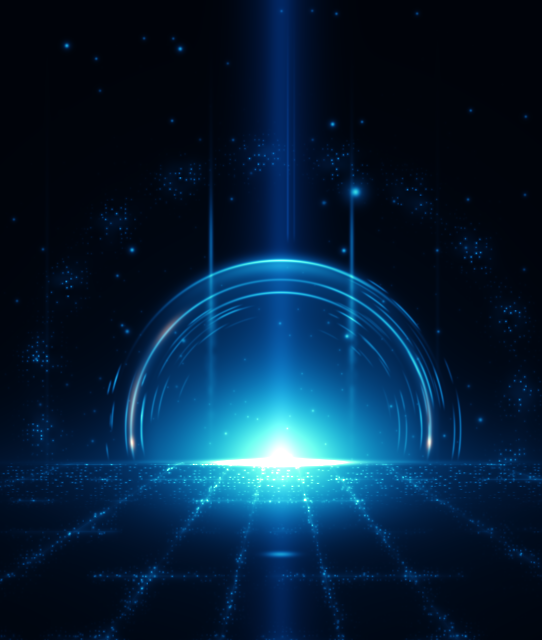
Reproduce this background procedurally as a Shadertoy shader.

```glsl
// A glowing cyan portal of light arcs over a dark, sparkling perspective grid.

float hash(vec2 p) {
    return fract(sin(dot(p, vec2(127.1, 311.7))) * 43758.5);
}

float noise(vec2 p) {
    vec2 i = floor(p), f = fract(p);
    f = f * f * (3.0 - 2.0 * f);
    return mix(mix(hash(i), hash(i + vec2(1, 0)), f.x),
               mix(hash(i + vec2(0, 1)), hash(i + vec2(1, 1)), f.x), f.y);
}

float bell(float x, float width) {
    return exp(-x * x / (width * width));
}

// One jittered point of light in some of the cells of a grid
float sparkles(vec2 p, float cells, float share, float radius) {
    vec2 id = floor(p * cells);
    vec2 spot = 0.25 + 0.5 * vec2(hash(id + 3.1), hash(id + 7.7));
    float d = length(fract(p * cells) - spot) / cells;
    float lit = step(hash(id), share) * (0.3 + 0.7 * hash(id + 5.3));
    return lit * (bell(d, radius) + 0.2 * bell(d, radius * 2.5));
}

// Light level to colour: navy, blue, cyan, then white
vec3 ramp(float light) {
    return vec3(0.08 * pow(light, 1.5) + 0.05 * pow(light, 5.0),
                0.7 * light, 1.0 - exp(-1.7 * light));
}

// Portal arcs: x is cool light, y is warm light
vec2 portal(vec2 p) {
    float r = length(p), a = atan(p.x, p.y), side = abs(a);
    float light = 0.0;

    // Three main rings and the glow that joins them at the crown
    light += 0.85 * bell(r - 0.264, 0.0022) * bell(a, 0.62);
    light += 0.75 * bell(r - 0.234, 0.0020) * (0.35 + 0.65 * noise(vec2(a * 5.0, 2.0)));
    light += 0.75 * bell(r - 0.214, 0.0020) * bell(a, 0.55);
    light += 0.50 * bell(r - 0.258, 0.013) * bell(a, 0.5);
    light += 0.22 * bell(r - 0.238, 0.026) * bell(a, 0.95);
    light += 0.18 * bell(r - 0.234, 0.010) * bell(side - 1.2, 0.5);

    // Broken streaks, mostly on the flanks
    for (float i = 0.0; i < 64.0; i++) {
        float ring = 0.165 + 0.122 * hash(vec2(i, 1.0));
        float mid = (hash(vec2(i, 2.0)) < 0.5 ? -1.0 : 1.0) * mix(0.3, 1.75, hash(vec2(i, 3.0)));
        float span = mix(0.05, 0.28, hash(vec2(i, 4.0)));
        float dash = 1.0 - smoothstep(0.3 * span, span, abs(a - mid));
        float power = (0.12 + 0.4 * hash(vec2(i, 5.0))) * (0.4 + 0.6 * smoothstep(0.16, 0.23, ring));
        light += power * dash * bell(r - ring, 0.0016);
    }

    // Amber glints on the left shoulder and at both feet
    float warm = bell(r - 0.236, 0.006) * (0.5 * bell(a + 0.85, 0.13) + 0.35 * bell(a + 1.35, 0.2));
    warm += bell(r - 0.233, 0.004) * (0.9 * bell(side - 1.66, 0.04) + 0.35 * bell(side - 1.5, 0.2));
    return vec2(light, warm);
}

// Grid on the floor, with dust gathered on its lines
float ground(vec2 q) {
    float depth = max(-q.y, 0.0);
    float slope = abs(q.x) / (depth + 0.104);
    float column = (slope / (1.0 + 0.6 * slope) - 0.215) / 0.29;
    float row = (log(depth + 0.05) + 2.577) / 0.365;
    float columns = exp(-18.0 * abs(fract(column + 0.5) - 0.5));
    float rows = exp(-16.0 * abs(fract(row + 0.5) - 0.5));
    float patches = smoothstep(0.35, 0.85, noise(q * vec2(18.0, 34.0) + 4.0));
    float fade = exp(-depth * 4.0) * bell(q.x, 0.5);
    float lines = columns * (0.35 + patches) + rows * patches + 1.3 * rows * columns;
    float dust = sparkles(q, 150.0, 0.5, 0.0014) + sparkles(q + 0.37, 95.0, 0.3, 0.0018);
    float far = bell(depth - 0.025, 0.025) * sparkles(q * vec2(1.0, 1.6), 130.0, 0.5, 0.0016);
    float glint = bell(q.x, 0.02) * bell(depth - 0.143, 0.004);
    return fade * (0.2 * lines + 1.2 * dust * min(lines, 1.0) + 0.6 * far) + 0.6 * glint;
}

void mainImage(out vec4 fragColor, in vec2 fragCoord) {
    // Origin on the horizon below the portal, one unit is the canvas height
    vec2 q = (fragCoord - vec2(0.518, 0.277) * iResolution.xy) / iResolution.y;
    vec2 p = q - vec2(0.0, 0.052);
    float sky = smoothstep(-0.002, 0.002, q.y), r = length(p), up = max(q.y, 0.0);

    // Haze along the horizon and the cyan core
    float light = 0.012 + 0.13 * exp(-abs(q.y) / mix(0.12, 0.07, sky)) * bell(q.x, 0.6);
    light += 1.05 * exp(-q.x * q.x / 0.017 - q.y * q.y / mix(0.0055, 0.014, sky));
    light += 0.24 * exp(-q.x * q.x / 0.06 - q.y * q.y / 0.008);
    light += sky * 0.15 * (1.0 - smoothstep(0.19, 0.25, r));
    light += 0.05 * bell(r, 0.33);
    light += 0.9 * bell(q.y, 0.0045) * exp(-pow(abs(q.x) / 0.11, 4.0));
    light += 0.25 * bell(q.y, 0.004) * bell(q.x, 0.25);

    // Central beam with thin bright threads
    float beam = (0.11 * bell(q.x, 0.055) + 0.09 * bell(q.x, 0.02)) * mix(0.65, 1.0, sky);
    float thread = bell(q.x - 0.011, 0.0018) + 0.5 * bell(q.x - 0.021, 0.0018);
    beam += 0.12 * thread * smoothstep(0.34, 0.36, q.y) * (1.0 - smoothstep(0.4, 0.75, q.y));
    light += beam;

    // Twin pillars and faint outer ones
    float off = abs(q.x - 0.001) - 0.11;
    float shaft = 0.35 * bell(q.y - 0.34, 0.06) + 0.1 * bell(q.y - 0.3, 0.18);
    float broken = bell(q.y - 0.19, 0.09) * noise(vec2(q.x * 90.0, q.y * 80.0));
    light += sky * (shaft * bell(off, 0.003) + 0.28 * broken * bell(off, 0.007));
    light += sky * 0.2 * bell(off, 0.008) * bell(q.y - 0.235, 0.035);
    light += sky * 0.025 * bell(abs(q.x + 0.06) - 0.305, 0.003) * bell(q.y - 0.2, 0.25);

    // Outer halo of star dust in regular clumps
    float a = atan(p.x, p.y);
    float clump = bell((fract((a - 0.22) / 0.3 + 0.5) - 0.5) * 0.3, 0.065);
    float halo = bell(r - 0.425 + 0.022 * a * a, 0.024) * (0.12 + clump);
    float grains = sparkles(q + 0.13, 130.0, 0.4, 0.0013);
    light += sky * halo * (0.09 * noise(q * 45.0) + 0.6 * grains);

    // Stars, fine motes and one bright orb on the right pillar
    float stars = sparkles(q + 0.41, 9.0, 0.2, 0.0028) + 0.45 * sparkles(q + 0.77, 24.0, 0.14, 0.002);
    stars += 0.25 * sparkles(q, 48.0, 0.2, 0.0015) * bell(r, 0.3);
    float orb = length(q - vec2(0.117, 0.423));
    light += sky * (0.85 * stars + 0.9 * bell(orb, 0.006) + 0.25 * bell(orb, 0.018));

    // Arcs above, grid below
    vec2 arcs = portal(p) * sky * smoothstep(0.0, 0.025, up);
    light += arcs.x + (1.0 - sky) * ground(q);

    vec3 color = ramp(light) + vec3(0.0, -0.02, 0.3) * beam;
    color += vec3(0.85, 0.42, 0.16) * arcs.y;
    color += vec3(0.45, 0.2, 0.1) * bell(q.y, 0.004) * bell(q.x, 0.1);
    color += vec3(0.0, 0.004, 0.018);
    fragColor = vec4(clamp(color, 0.0, 1.0), 1.0);
}
```
